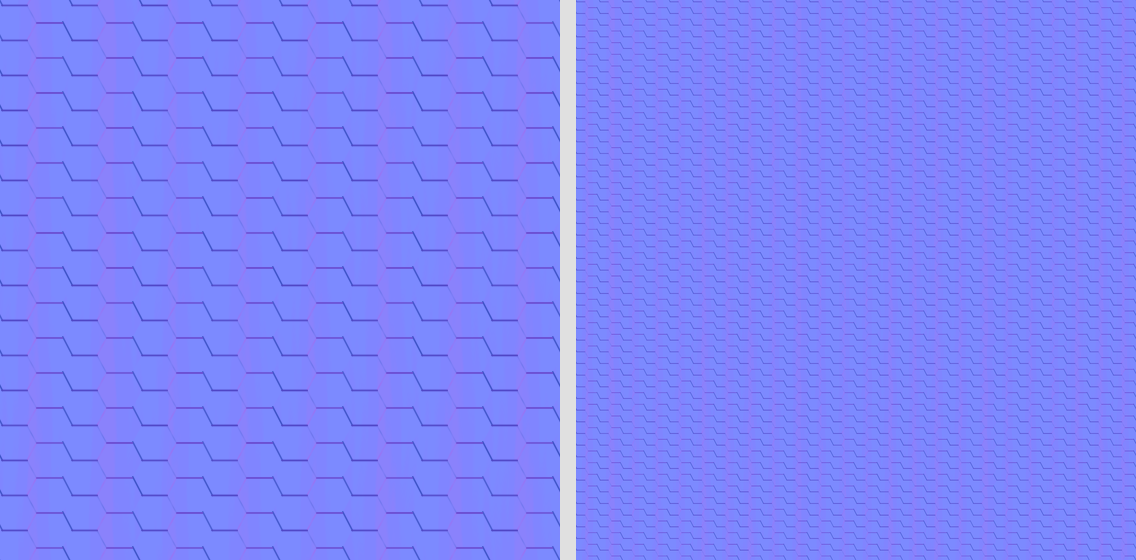
Left: one tile. Right: repeated 3 by 3.
Give the GLSL for this texture map, as a Shadertoy shader.

```glsl
// Normal map of overlapping hexagonal shingles: 16 columns by 16 rows, every
// second column lowered by half a tile. Edges are worn segment distances wrapped
// on a 2 x 1 lattice; faces lean sideways, each column and tile a bit differently.

const vec2 LATTICE = vec2(2.0, 1.0);

// Offset from the nearest lattice copy of a centre
vec2 wrapTo(vec2 p, vec2 center) {
    return mod(p - center + 0.5 * LATTICE, LATTICE) - 0.5 * LATTICE;
}

float hash(vec2 id) {
    return fract(sin(dot(id, vec2(12.99, 78.23))) * 4375.85);
}

// Soft coverage of a repeated line given by its midpoint and half span;
// wear lightens each copy by its own amount
float edge(vec2 p, vec2 mid, vec2 halfSpan, float halfWidth, float blur, float wear) {
    vec2 d = wrapTo(p, mid);
    vec2 id = mod(round(p - mid - d), 16.0);
    float t = clamp(dot(d, halfSpan) / dot(halfSpan, halfSpan), -1.0, 1.0);
    float dist = length(d - t * halfSpan);
    float strength = 1.0 - wear * hash(id + 3.0 * mid);
    return strength * (1.0 - smoothstep(halfWidth - blur, halfWidth + blur, dist));
}

// Face colour: greenish blue where it leans one way, violet the other way
vec3 face(vec2 p, vec2 center, float streak) {
    vec2 local = wrapTo(p, center);
    vec2 id = mod(round(p - center - local), 16.0);
    float columnShift = hash(vec2(id.x + center.x, 3.0)) - 0.5;
    float tileShift = hash(id + center) - 0.5;
    float lean = 0.5 * cos(3.14159 * (p.x - 0.6)) + 0.9 * (abs(local.x - 0.08) - 0.25)
               + 0.5 * columnShift + 0.25 * tileShift - 0.2 * local.y + streak;
    vec3 color = mix(vec3(0.502, 0.521, 1.0), vec3(0.487, 0.541, 1.0),
                     smoothstep(0.0, 0.35, -lean));
    return mix(color, vec3(0.54, 0.509, 0.99), smoothstep(0.35, 0.7, lean));
}

void mainImage(out vec4 fragColor, in vec2 fragCoord) {
    vec2 uv = fragCoord / iResolution.xy;
    vec2 p = uv * 16.0 - vec2(0.417, 0.344);
    float pixel = 16.0 / iResolution.y;
    float blur = max(0.02, 0.5 * pixel);

    // Layered sines with whole periods keep the streaks seamless
    vec2 turn = 6.28318 * uv;
    float streak = 0.07 * sin(turn.x * 37.0 + sin(turn.y * 2.0))
                 + 0.07 * sin(turn.x * 61.0 + 2.0 * sin(turn.y * 3.0));

    // Lower columns sit at the lattice origin, raised ones fill the gaps
    vec2 local = wrapTo(p, vec2(0.0));
    float inside = 0.635 - 0.54 * abs(local.y) - abs(local.x);
    vec3 color = mix(face(p, vec2(1.0, 0.5), streak), face(p, vec2(0.0), streak),
                     clamp(inside / pixel + 0.5, 0.0, 1.0));

    // Faint slanted edges on the right of the lower tiles, rubbed away in places
    float rub = 0.75 + 0.25 * sin(turn.y * 48.0 + 3.0 * sin(turn.x * 5.0));
    float upperRight = edge(p, vec2(0.49, 0.25), vec2(0.135, -0.25), 0.018, blur, 0.3);
    float lowerRight = edge(p, vec2(0.49, -0.25), vec2(0.135, 0.25), 0.022, blur, 0.3);
    color = mix(color, vec3(0.41, 0.45, 0.91), 0.85 * rub * upperRight);
    color = mix(color, vec3(0.60, 0.45, 0.95), 0.85 * rub * lowerRight);

    // Deep slanted edge on the left and the two bottom edges
    float lowerLeft = edge(p, vec2(-0.485, -0.235), vec2(0.138, -0.265), 0.021, blur, 0.25);
    float raisedBottom = edge(p, vec2(1.0, 0.0), vec2(0.36, 0.0), 0.024, blur, 0.25);
    float loweredBottom = edge(p, vec2(0.0, -0.5), vec2(0.355, 0.0), 0.025, blur, 0.2);
    color = mix(color, vec3(0.23, 0.32, 0.77), lowerLeft);
    color = mix(color, vec3(0.41, 0.28, 0.80), raisedBottom);
    color = mix(color, vec3(0.31, 0.27, 0.77), loweredBottom);

    fragColor = vec4(color, 1.0);
}
```
